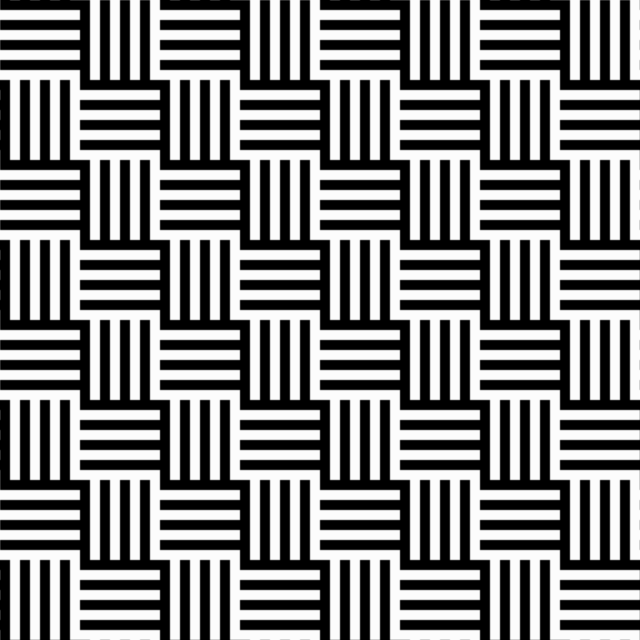
Reproduce this pattern procedurally as a Shadertoy shader.

```glsl
// Basketweave of black and white stripes: an 8 by 8 checkerboard of square
// cells whose stripes run across in one cell and upright in the next.
// A small grid of samples around each pixel softens every edge evenly.

const float CELLS = 8.0;          // cells per side, even so that it tiles
const float STRIPES = 4.0;        // black and white pairs per cell
const float BLACK_SHARE = 0.5;    // black part of each pair
const float EDGE_WIDTH = 1.35;    // filter width in pixels
const int SAMPLES = 6;            // samples per axis
const vec3 BLACK = vec3(0.0);
const vec3 WHITE = vec3(0.99);

// Returns 1 on white stripes and 0 on black ones; uv spans 0 to 1.
float weave(vec2 uv) {
    vec2 grid = uv * CELLS;
    vec2 cell = floor(grid);
    vec2 phase = fract(grid * STRIPES);
    bool across = mod(cell.x + cell.y, 2.0) > 0.5;

    // Black starts at the top of across cells and at the left of upright ones.
    float fromBlack = across ? 1.0 - phase.y : phase.x;
    return step(BLACK_SHARE, fromBlack);
}

void mainImage(out vec4 fragColor, in vec2 fragCoord) {
    // Average the weave over a square footprint.
    float white = 0.0;
    for (int j = 0; j < SAMPLES; j++) {
        for (int i = 0; i < SAMPLES; i++) {
            vec2 offset = (vec2(i, j) + 0.5) / float(SAMPLES) - 0.5;
            white += weave((fragCoord + offset * EDGE_WIDTH) / iResolution.xy);
        }
    }
    white /= float(SAMPLES * SAMPLES);

    fragColor = vec4(mix(BLACK, WHITE, white), 1.0);
}
```
